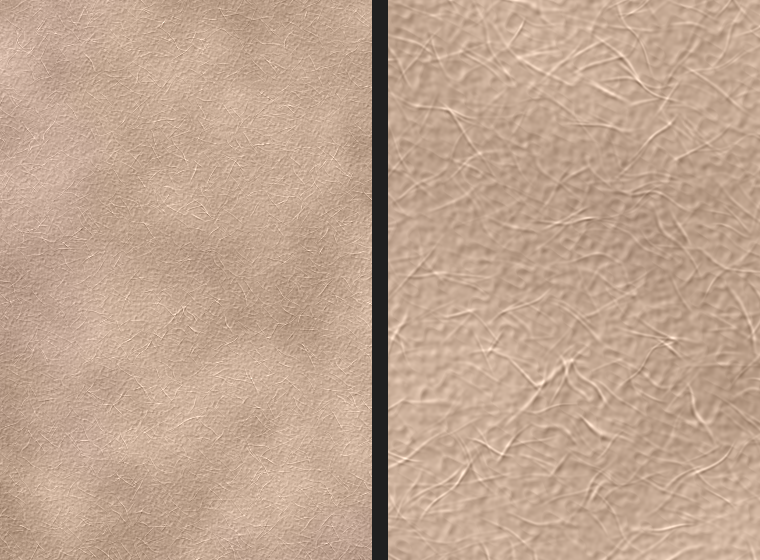
Left, the full canvas; right, a detail of the centre.
Reproduce this texture procedurally as a Shadertoy shader.

```glsl
#define BASE_COLOR vec3(0.760, 0.651, 0.567)
#define MOTTLE_SCALE 9.0
#define MOTTLE_GAIN 0.215
#define ROSE_TINT vec3(-0.006, -0.008, 0.008)
#define GRAIN_SCALE 175.0
#define GRAIN_GAIN 0.18
#define CREASE_LAYERS 6
#define CREASE_CELL 0.036
#define CREASE_WIDTH 0.0009
#define CREASE_GAIN 0.155
#define SPECK_GAIN 0.05
#define LIGHT_DIR vec2(-0.6, 0.8)

float hash(vec2 p) {
    return fract(sin(dot(p, vec2(127.1, 311.7))) * 43758.55);
}

float noise(vec2 p) {
    vec2 i = floor(p), f = fract(p);
    f = f * f * (3.0 - 2.0 * f);
    return mix(mix(hash(i), hash(i + vec2(1, 0)), f.x),
               mix(hash(i + vec2(0, 1)), hash(i + vec2(1, 1)), f.x), f.y);
}

// Soft cloud of four octaves, turned at each step to hide the lattice
float cloud(vec2 p) {
    float sum = 0.0, amp = 0.5;
    for (int i = 0; i < 4; i++) {
        sum += amp * noise(p);
        p = mat2(1.6, 1.2, -1.2, 1.6) * p + 17.3;
        amp *= 0.5;
    }
    return sum / 0.9375;
}

// Height of the pebbled skin: thin ridges around small flat bumps
float skinHeight(vec2 p) {
    p = mat2(0.88, 0.48, -0.48, 0.88) * p;
    float ridge = 1.0 - abs(2.0 * noise(p * vec2(0.75, 1.0)) - 1.0);
    return 0.6 * ridge + 0.6 * noise(p * 1.6 + 31.0);
}

// One raised crease, lit on one flank and shaded on the other
float crease(vec2 p, float angle, float halfLength, float width) {
    vec2 dir = vec2(cos(angle), sin(angle));
    float along = dot(p, dir) / halfLength;
    float across = dot(p, vec2(-dir.y, dir.x)) / width;
    float fade = 1.0 - smoothstep(0.3, 1.0, abs(along));
    float lit = exp(-across * across);
    float shade = exp(-pow(across + 1.8, 2.0));
    return fade * (lit - 0.6 * shade);
}

// Layers of jittered grids, each cell holding one crease
float creases(vec2 p, float width) {
    float sum = 0.0;
    for (int layer = 0; layer < CREASE_LAYERS; layer++) {
        float turn = 0.5 * float(layer);
        mat2 spin = mat2(cos(turn), sin(turn), -sin(turn), cos(turn));
        vec2 q = spin * p / CREASE_CELL + vec2(7.37, 3.71) * float(layer);
        vec2 home = floor(q);
        for (int y = -1; y <= 1; y++)
        for (int x = -1; x <= 1; x++) {
            vec2 cell = home + vec2(x, y);
            vec2 id = cell + 53.0 * float(layer);
            vec2 center = cell + vec2(hash(id + 0.3), hash(id + 0.7));
            float angle = (hash(id + 1.9) - 0.5) * 2.3 + turn;
            float halfLength = CREASE_CELL * mix(0.35, 0.98, hash(id + 4.1));
            float strength = mix(0.2, 0.9, pow(hash(id + 8.6), 2.0));
            sum += strength
                 * crease((q - center) * CREASE_CELL, angle, halfLength, width);
        }
    }
    return sum;
}

void mainImage(out vec4 fragColor, in vec2 fragCoord) {
    vec2 p = fragCoord / iResolution.y;

    // Broad stains, with a faint rose cast in some of them
    float mottle = cloud(p * MOTTLE_SCALE + 4.0) - 0.5;
    float rose = smoothstep(0.45, 0.7, cloud(p * 3.5 + 40.0));

    // Fine relief lit from the upper left, with tiny pores on top
    vec2 g = p * GRAIN_SCALE;
    float relief = skinHeight(g) - skinHeight(g + 0.4 * LIGHT_DIR);
    float specks = noise(g * 2.3 + 9.0) - 0.5;

    // Creases bend slightly and vary in depth over the hide
    vec2 bend = vec2(noise(p * 55.0), noise(p * 55.0 + 60.0)) - 0.5;
    float width = max(CREASE_WIDTH, 0.5 / iResolution.y);
    float depth = mix(0.6, 1.15, noise(p * 14.0 + 12.0));
    depth *= mix(0.5, 1.4, noise(p * 100.0 + 5.0));
    float lines = creases(p + 0.008 * bend, width) * depth;

    float tone = MOTTLE_GAIN * mottle + GRAIN_GAIN * relief
               + CREASE_GAIN * lines + SPECK_GAIN * specks;
    fragColor = vec4(BASE_COLOR + tone + ROSE_TINT * rose, 1.0);
}
```
